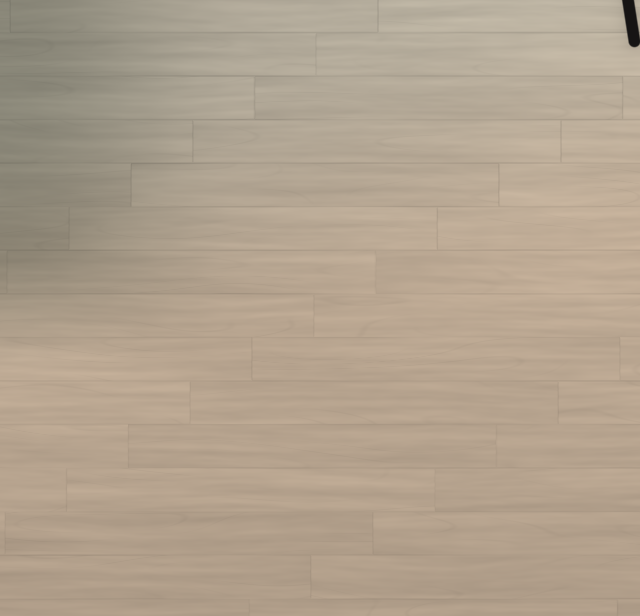
Reproduce this texture procedurally as a Shadertoy shader.

```glsl
#define ROW_HEIGHT 0.0707
#define FIRST_SEAM 0.0528
#define PLANK_LENGTH 0.5976
#define ROW_SHIFT 0.1003
#define FIRST_JOINT 0.6138
#define SEAM_HALF_WIDTH 0.0006
#define SEAM_DEPTH 0.11
#define GRAIN_DEPTH 0.085
#define TONE_SPREAD 0.03
#define WARM_WOOD vec3(0.715, 0.640, 0.558)
#define COOL_WOOD vec3(0.685, 0.655, 0.593)
#define LEG_COLOR vec3(0.085, 0.080, 0.080)

float hash(vec2 p) {
    vec3 q = fract(vec3(p.xyx) * 0.1031);
    q += dot(q, q.yzx + 33.33);
    return fract((q.x + q.y) * q.z);
}

vec2 gradient(vec2 cell) {
    float angle = 6.2832 * hash(cell);
    return vec2(cos(angle), sin(angle));
}

float gradientNoise(vec2 p) {
    vec2 i = floor(p), f = fract(p);
    vec2 u = f * f * f * (f * (f * 6.0 - 15.0) + 10.0);
    vec2 e = vec2(1.0, 0.0);
    float low = mix(dot(gradient(i), f), dot(gradient(i + e), f - e), u.x);
    float high = mix(dot(gradient(i + e.yx), f - e.yx),
                     dot(gradient(i + e.xx), f - e.xx), u.x);
    return mix(low, high, u.y);
}

// Long streaks, finer fibres and thin dark veins, gently bent along the plank
float woodGrain(vec2 p, float seed) {
    p += vec2(seed * 37.0, seed * 11.0);
    p.y += 0.012 * gradientNoise(p * vec2(3.0, 7.0));
    float streaks = gradientNoise(p * vec2(2.2, 48.0));
    float fibres = gradientNoise(p * vec2(5.0, 105.0) + 19.0);
    float pores = gradientNoise(p * vec2(22.0, 170.0) + 43.0);
    float bend = gradientNoise(p * vec2(2.6, 17.0) + 71.0);
    float vein = 1.0 - smoothstep(0.0, 0.28, abs(sin(bend * 13.0)));
    float veinMask = smoothstep(-0.1, 0.35, gradientNoise(p * vec2(4.0, 22.0) + 5.0));
    return 0.75 * streaks + 0.5 * fibres + 0.25 * pores - 0.3 * vein * veinMask;
}

float lineMask(float dist, float halfWidth, float pixel) {
    return 1.0 - smoothstep(halfWidth, halfWidth + pixel, dist);
}

float segmentDistance(vec2 p, vec2 a, vec2 b) {
    vec2 ab = b - a;
    return length(p - a - ab * clamp(dot(p - a, ab) / dot(ab, ab), 0.0, 1.0));
}

// Cool light at the top, warm below, with a soft shadow on the left
vec3 litWood(vec2 p) {
    float warmth = 1.0 - smoothstep(0.45, 0.98, p.y - 0.22 * (p.x - 0.5));
    vec3 color = mix(COOL_WOOD, WARM_WOOD, warmth);
    float rightGlow = smoothstep(0.3, 1.0, p.x) * smoothstep(0.2, 0.65, p.y);
    float shadow = (1.0 - smoothstep(0.0, 0.42, p.x)) * smoothstep(0.38, 0.62, p.y);
    vec2 glowOffset = (p - vec2(0.0, 0.39)) / vec2(0.3, 0.08);
    color *= 1.0 + 0.065 * rightGlow + 0.045 * exp(-dot(glowOffset, glowOffset));
    color *= 1.0 - shadow * vec3(0.22, 0.20, 0.21);
    return color * mix(0.965, 1.0, smoothstep(0.0, 0.3, p.y));
}

void mainImage(out vec4 fragColor, in vec2 fragCoord) {
    vec2 p = fragCoord / iResolution.y;
    float pixel = 1.0 / iResolution.y;

    // Rows counted from the top, each stepped to the left of the one above
    float rowPos = (1.0 - p.y - FIRST_SEAM) / ROW_HEIGHT + 1.0;
    float row = floor(rowPos);
    float plankPos = (p.x - FIRST_JOINT + row * ROW_SHIFT) / PLANK_LENGTH;
    vec2 plank = vec2(floor(plankPos), row) + 20.0;
    float seed = hash(plank);

    // Plank tone and grain
    vec3 color = litWood(p);
    color *= 1.0 + TONE_SPREAD * (hash(plank + 50.0) - 0.5);
    color *= 1.0 + GRAIN_DEPTH * woodGrain(p, seed);

    // Seams and butt joints, uneven in strength
    float seamDist = (0.5 - abs(fract(rowPos) - 0.5)) * ROW_HEIGHT;
    float jointDist = (0.5 - abs(fract(plankPos) - 0.5)) * PLANK_LENGTH;
    float seamIndex = floor(rowPos + 0.5);
    float wear = 0.55 + 0.9 * gradientNoise(vec2(p.x * 4.0, seamIndex * 3.7));
    float clarity = mix(0.55, 1.0, smoothstep(0.2, 0.9, p.y));
    float seam = lineMask(seamDist, SEAM_HALF_WIDTH, pixel) * clamp(wear, 0.1, 1.0);
    float joint = lineMask(jointDist, SEAM_HALF_WIDTH, pixel) * mix(0.3, 0.75, seed);
    color *= 1.0 - SEAM_DEPTH * clarity * max(seam, joint);

    // Dark furniture leg in the upper right corner
    float aspect = iResolution.x / iResolution.y;
    float leg = segmentDistance(p, vec2(aspect - 0.021, 1.01), vec2(aspect - 0.009, 0.933)) - 0.0095;
    color *= 1.0 - 0.07 * exp(-max(leg, 0.0) * 90.0);
    color = mix(color, LEG_COLOR, 1.0 - smoothstep(-pixel, pixel, leg));

    fragColor = vec4(clamp(color, 0.0, 1.0), 1.0);
}
```
